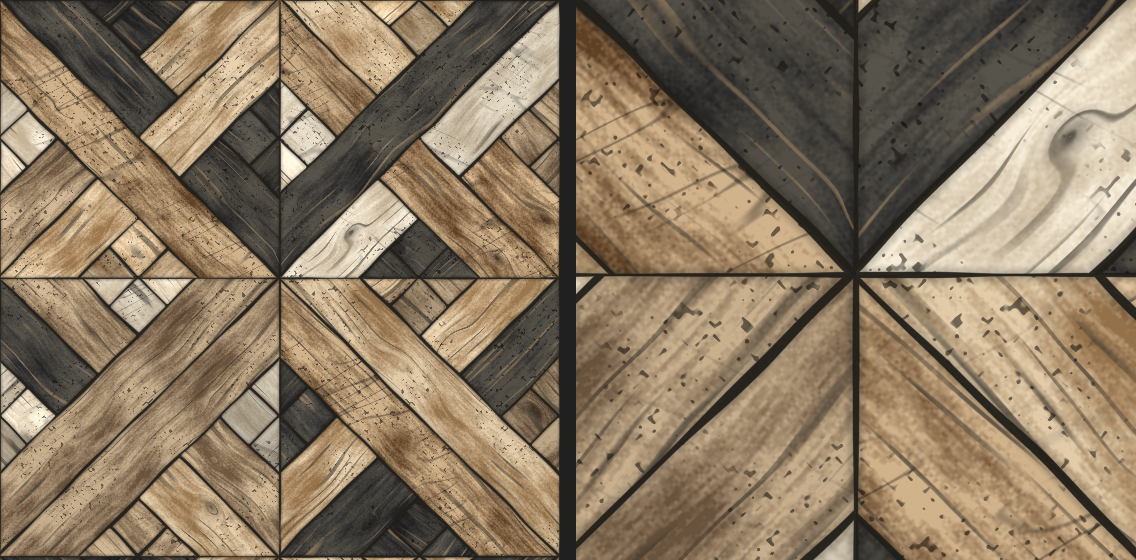
Left, the full canvas; right, a detail of the centre.
Write a Shadertoy shader that draws this pattern.

```glsl
// Reclaimed-wood parquet: two by two square panels of diagonal planks and small blocks.
// Each panel is cut on 45 degree axes; a weave rule decides which plank crosses the centre,
// then every piece gets its own grain, knots, burns and a thin wavering dark joint.

const float STRIP = 0.29;   // plank width on the diagonal axes
const float BLOCK = 0.50;   // outer side of the small corner blocks
const float REACH = 1.30;   // beyond the panel edge
const vec2 PANEL = vec2(0.5, 0.497);
const vec3 INK = vec3(0.13, 0.12, 0.10);

// Tones: 0 charred, 1 brown, 2 honey, 3 whitewashed, 4 weathered
const int ARM_TONE[32] = int[32](
    0, 0, 1, 1, 2, 4, 2, 2,   2, 1, 1, 1, 0, 0, 3, 3,
    4, 4, 0, 2, 4, 4, 4, 4,   2, 2, 1, 1, 2, 2, 0, 0);
const int CORNER_TONE[16] = int[16](0, 0, 3, 2,  2, 4, 3, 0,  3, 3, 3, 4,  4, 4, 0, 0);
const vec3 SHADE[5] = vec3[5](vec3(.14, .14, .145), vec3(.38, .26, .15),
    vec3(.60, .46, .30), vec3(.75, .68, .57), vec3(.43, .34, .25));
const vec3 LIGHT[5] = vec3[5](vec3(.34, .325, .29), vec3(.84, .72, .56),
    vec3(.92, .83, .69), vec3(.94, .90, .82), vec3(.82, .72, .58));

struct Piece { vec2 center; vec2 extent; int tone; bool falling; float wear; };

float hash(vec2 p) {
    vec3 a = fract(p.xyx * 0.1031);
    a += dot(a, a.yzx + 33.33);
    return fract((a.x + a.y) * a.z);
}

float noise(vec2 p) {
    vec2 i = floor(p), f = fract(p);
    f = f * f * (3.0 - 2.0 * f);
    return mix(mix(hash(i), hash(i + vec2(1, 0)), f.x),
               mix(hash(i + vec2(0, 1)), hash(i + vec2(1, 1)), f.x), f.y);
}

float fbm(vec2 p) {
    float sum = 0.0, gain = 0.53;
    for (int i = 0; i < 4; i++) {
        sum += gain * noise(p);
        p = p * 2.03 + 17.1;
        gain *= 0.5;
    }
    return sum;
}

// Weave rule: does a plank of this direction own the given centre cell?
bool ownsCell(int panel, vec2 cell, bool falling) {
    bool fallingOwns = panel == 0 ? (cell.x < 0.0 || cell.y > 0.0)
                     : panel == 1 ? (cell.x > 0.0 && cell.y > 0.0) : panel == 3;
    return fallingOwns == falling;
}

Piece findPiece(vec2 q, int panel) {
    vec2 side = vec2(q.x < 0.0 ? -1.0 : 1.0, q.y < 0.0 ? -1.0 : 1.0);
    bvec2 outer = greaterThan(abs(q), vec2(STRIP));
    if (all(outer)) {
        vec2 beyond = step(BLOCK, abs(q));
        vec2 lo = mix(vec2(STRIP), vec2(BLOCK), beyond);
        vec2 hi = mix(vec2(BLOCK), vec2(REACH), beyond);
        int corner = (side.y > 0.0 ? 2 : 0) + (side.x > 0.0 ? 1 : 0);
        return Piece(side * (lo + hi) * 0.5, (hi - lo) * 0.5,
                     CORNER_TONE[panel * 4 + corner], beyond.x < 0.5, 0.2);
    }
    bool falling = outer.x || (!outer.y && ownsCell(panel, side, true));
    vec2 s = falling ? side : side.yx;   // x along the plank, y across it
    vec2 opposite = side * (falling ? vec2(-1, 1) : vec2(1, -1));
    bool here = ownsCell(panel, side, falling);
    bool through = here && ownsCell(panel, opposite, falling);
    vec2 span = through ? vec2(-REACH, REACH) : vec2(here ? 0.0 : STRIP, REACH) * s.x;
    vec2 center = vec2((span.x + span.y) * 0.5, STRIP * 0.5 * s.y);
    vec2 extent = vec2(abs(span.y - span.x), STRIP) * 0.5;
    int arm = (falling ? 0 : 4) + (s.y > 0.0 ? 2 : 0) + (s.x > 0.0 && !through ? 1 : 0);
    return Piece(falling ? center : center.yx, falling ? extent : extent.yx,
                 ARM_TONE[panel * 8 + arm], falling, 0.06);
}

float roundedBox(vec2 p, vec2 extent, float radius) {
    vec2 d = abs(p) - extent + radius;
    return length(max(d, 0.0)) + min(max(d.x, d.y), 0.0) - radius;
}

// g.x runs along the grain, g.y across it
vec3 wood(vec2 g, int tone, float seed) {
    vec2 shift = vec2(seed * 61.0, seed * 37.0);
    vec2 knot = g - (vec2(hash(shift), hash(shift + 5.0)) - 0.5) * vec2(0.9, 0.16);
    float r = length(knot * vec2(0.5, 1.0));
    float flow = mix(g.y, r * 1.3, exp(-r * r * 700.0));
    flow += 0.05 * (noise(g * vec2(3.5, 5.0) + shift) - 0.5);
    float burn = fbm(g * vec2(4.5, 9.0) + shift);
    float rings = noise(vec2(g.x * 3.0, flow * 62.0) + shift);
    float fibre = noise(vec2(g.x * 18.0, flow * 125.0) + shift);
    float dust = noise(g * 170.0 + shift);
    float worn = smoothstep(0.42, 0.65, noise(g * 5.0 + shift));
    float tint = 0.62 + 1.75 * (burn - 0.5) + 0.4 * (rings - 0.5) + 0.36 * (fibre - 0.5)
               + 0.34 * (dust - 0.5);
    vec3 color = mix(SHADE[tone], LIGHT[tone], clamp(tint, 0.0, 1.0));
    // Split fibres: many and pale on charred wood, few and dark elsewhere
    bool charred = tone == 0;
    float split = noise(vec2(g.x * 2.6, flow * (charred ? 88.0 : 76.0)) + shift + 9.0);
    float crack = smoothstep(charred ? 0.7 : 0.75, 0.92, split) * (0.4 + 0.6 * fibre);
    color = mix(color, charred ? vec3(.70, .57, .41) : INK * 1.6, crack * 0.7);
    // Saw scratches across the grain, fine pits, and the knot core
    float saw = abs(noise(vec2(g.x * 24.0 + g.y * 8.0, g.y * 4.0) + shift) - 0.5);
    float scratch = (1.0 - smoothstep(0.0, 0.07, saw)) * worn;
    float pits = smoothstep(0.8, 0.92, noise(g * 95.0 + shift)) * worn;
    float core = step(0.45, seed) * exp(-r * r * 1900.0);
    color *= 1.0 - (tone == 1 ? 0.32 : tone == 3 ? 0.22 : 0.08) * scratch;
    return color * (1.0 - 0.5 * pits) * (1.0 - 0.4 * core);
}

void mainImage(out vec4 fragColor, in vec2 fragCoord) {
    vec2 uv = fragCoord / iResolution.xy;
    vec2 grid = vec2(uv.x, 1.0 - uv.y) / PANEL;
    vec2 cell = mod(floor(grid), 2.0), p = fract(grid);
    int panel = int(cell.x) + 2 * int(cell.y);
    float px = 1.6 / min(iResolution.x, iResolution.y);

    // Diagonal axes, slightly bent so the joints look hand cut
    vec2 q = vec2(p.x + p.y - 0.99, p.y - p.x);
    q += 0.012 * (vec2(noise(grid * 9.0), noise(grid * 9.0 + 40.0)) - 0.5);
    Piece piece = findPiece(q, panel);
    vec2 local = q - piece.center;
    float seed = hash(piece.center * 91.0 + float(panel) * 13.7 + 4.0);
    vec3 color = wood(piece.falling ? local : local.yx, piece.tone, seed);
    color *= 1.0 + piece.wear * (hash(vec2(seed * 83.0, 2.0)) * 1.6 - 1.0);

    // Joints around the pieces and the straighter seams between panels
    float joint = roundedBox(local, piece.extent, 0.015) * 0.7071;
    vec2 toEdge = min(p, 1.0 - p);
    float seam = -min(toEdge.x, toEdge.y);
    float width = 0.001 + 0.0065 * noise(grid * 7.0 + seed * 20.0);
    float gap = max(joint + width, seam + 0.0015 + 0.003 * noise(grid * 11.0));
    color *= mix(0.82, 1.0, smoothstep(0.0, 0.012, -gap));
    color = mix(color, INK, smoothstep(-px, px, gap) * 0.95);
    fragColor = vec4(color, 1.0);
}
```
